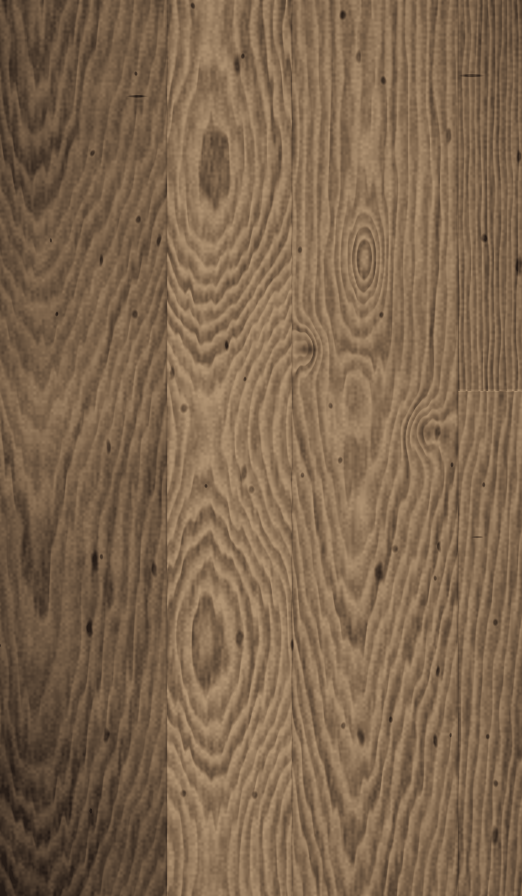
A WebGL 1 fragment shader for this texture:

```glsl
precision highp float;
// Aged wooden boards: each plank is a field of growth rings whose contours
// form straight grain, cathedral arches and swirls around knots. Pores,
// flecks, stains and film grain are then layered onto a warm brown ramp.
uniform vec2 u_resolution;

const float EDGE_A = 0.186;   // vertical joints, in canvas heights
const float EDGE_B = 0.326;
const float EDGE_C = 0.511;
const float BUTT_Y = 0.564;   // end joint of the right-hand board

float hash(vec2 p) {
  return fract(sin(dot(p, vec2(127.1, 311.7))) * 43758.55);
}

float noise(vec2 p) {
  vec2 i = floor(p), f = fract(p);
  f = f * f * (3.0 - 2.0 * f);
  return mix(mix(hash(i), hash(i + vec2(1.0, 0.0)), f.x),
             mix(hash(i + vec2(0.0, 1.0)), hash(i + 1.0), f.x), f.y);
}

float fbm(vec2 p) {
  float sum = 0.0, gain = 0.55;
  for (int i = 0; i < 3; i++) {
    sum += gain * noise(p);
    p = p * 2.1 + 17.3;
    gain *= 0.5;
  }
  return sum;
}

// Ring coordinate of a board sawn near its heart; rise bends rings to arches
float cathedral(float x, float centre, float density, float rise) {
  return density * length(vec2(x - centre, 0.022)) - rise;
}

float bump(vec2 p, vec2 centre, vec2 size) {
  vec2 d = (p - centre) / size;
  return exp(-dot(d, d));
}

// Dark porous part of each ring, with its own strength
float ringShade(float level) {
  float t = fract(level);
  float shade = smoothstep(0.0, 0.6, t) * (1.0 - smoothstep(0.72, 1.0, t));
  return shade * mix(0.55, 1.05, hash(vec2(floor(level), 4.0)));
}

// One soft elongated mark per chosen grid cell
float flecks(vec2 p, vec2 cell, vec2 size, float chance, float seed) {
  vec2 id = floor(p / cell);
  vec2 spot = 0.25 + 0.5 * vec2(hash(id + seed), hash(id + seed + 9.2));
  vec2 d = (fract(p / cell) - spot) * cell;
  d.x += 0.0025 * (noise(p * 110.0 + seed) - 0.5);
  float scale = mix(0.5, 1.2, hash(id + seed + 3.7));
  float mark = 1.0 - smoothstep(0.35, 1.2, length(d / (size * scale)));
  return mark * step(hash(id + seed + 6.1), chance);
}

float joint(float distanceToEdge, float width, float pixel) {
  return 1.0 - smoothstep(width, width + 1.5 * pixel, abs(distanceToEdge));
}

// Brown ramp addressed by its red value
vec3 woodColour(float tone) {
  vec3 dark = vec3(0.27, 0.21, 0.16);
  vec3 middle = vec3(0.50, 0.40, 0.30);
  vec3 light = vec3(0.63, 0.52, 0.40);
  vec3 low = mix(dark, middle, (tone - 0.27) / 0.23);
  vec3 high = mix(middle, light, (tone - 0.50) / 0.13);
  return tone < 0.5 ? low : high;
}

void main() {
  float pixel = 1.0 / u_resolution.y;
  vec2 p = gl_FragCoord.xy * pixel;

  // Slow wander of the grain
  float wander = 0.030 * (fbm(p * vec2(10.0, 3.6) + 5.0) - 0.5)
               + 0.005 * (noise(p * vec2(34.0, 11.0)) - 0.5);
  float x = p.x + wander;
  float level, base, contrast;
  float knot = 0.0;

  if (p.x < EDGE_A) {
    level = cathedral(x, 0.045, 68.0, 17.0 * p.y + 1.2 * sin(p.y * 9.0));
    float stain = fbm(p * vec2(6.0, 13.0) + 31.0) - 0.5;
    float gloom = (1.0 - smoothstep(0.0, 0.6, p.y)) * (1.0 - 2.5 * p.x);
    base = 0.53 + 0.13 * stain - 0.11 * gloom;
    contrast = 0.15;
  } else if (p.x < EDGE_B) {
    float rise = 2.5 * cos(13.0 * (p.y - 0.28)) + 8.0 * smoothstep(0.5, 1.1, p.y);
    level = cathedral(x, 0.236, 82.0, rise);
    base = 0.655;
    contrast = 0.21;
  } else if (p.x < EDGE_C) {
    level = cathedral(x, 0.402, 84.0, 12.0 * smoothstep(-0.2, 0.75, p.y));
    level += 3.2 * bump(p, vec2(0.341, 0.612), vec2(0.020, 0.024));
    level -= 4.0 * bump(p, vec2(0.408, 0.710), vec2(0.020, 0.045));
    level += 3.5 * bump(p, vec2(0.474, 0.520), vec2(0.024, 0.030));
    level += 2.5 * bump(p, vec2(0.398, 0.560), vec2(0.022, 0.055));
    knot = bump(p, vec2(0.343, 0.610), vec2(0.010, 0.006))
         + 0.5 * bump(p, vec2(0.474, 0.518), vec2(0.006, 0.009));
    base = 0.635;
    contrast = 0.20;
  } else {
    float lower = step(p.y, BUTT_Y);
    level = mix(150.0 * (p.x + 0.3 * wander), 88.0 * (x - 0.10 * p.y), lower);
    base = 0.60 + 0.03 * lower;
    contrast = 0.17;
  }

  // Rings broken up by fine lengthwise pores
  float pores = noise(p * vec2(330.0, 70.0));
  level += 0.55 * (noise(p * vec2(170.0, 24.0)) - 0.5);
  float tone = base - contrast * ringShade(level) * (0.6 + 0.8 * pores);
  tone += 0.05 * (noise(p * vec2(210.0, 14.0) + 8.0) - 0.5);
  tone += 0.07 * (fbm(p * vec2(7.0, 5.0) + 70.0) - 0.5);

  // Tall flecks, small pits and rare cross cracks
  float marks = 0.0;
  for (int i = 0; i < 2; i++) {
    float k = float(i);
    marks += flecks(p + 0.03 * k, vec2(0.075, 0.11) - 0.02 * k,
                    vec2(0.0045, 0.012) - vec2(0.001, 0.007) * k, 0.3, 11.0 + 20.0 * k);
  }
  marks += flecks(p, vec2(0.12, 0.16), vec2(0.012, 0.0018), 0.22, 57.0);
  tone -= 0.24 * min(marks + knot, 1.0);

  // Board joints
  tone -= 0.05 * joint(p.x - EDGE_A, 0.0004, pixel);
  tone -= 0.06 * joint(p.x - EDGE_B, 0.0004, pixel);
  tone -= 0.10 * joint(p.x - EDGE_C, 0.0006, pixel);
  tone += 0.07 * joint(p.y - BUTT_Y, 0.0005, pixel) * step(EDGE_C, p.x);

  // Corner falloff and film grain
  vec2 fromCentre = gl_FragCoord.xy / u_resolution - 0.5;
  tone -= 0.13 * pow(dot(fromCentre, fromCentre) * 2.0, 2.0);
  tone += 0.08 * (noise(p * 310.0 + 3.0) - 0.5);

  gl_FragColor = vec4(woodColour(clamp(tone, 0.15, 0.69)), 1.0);
}
```
